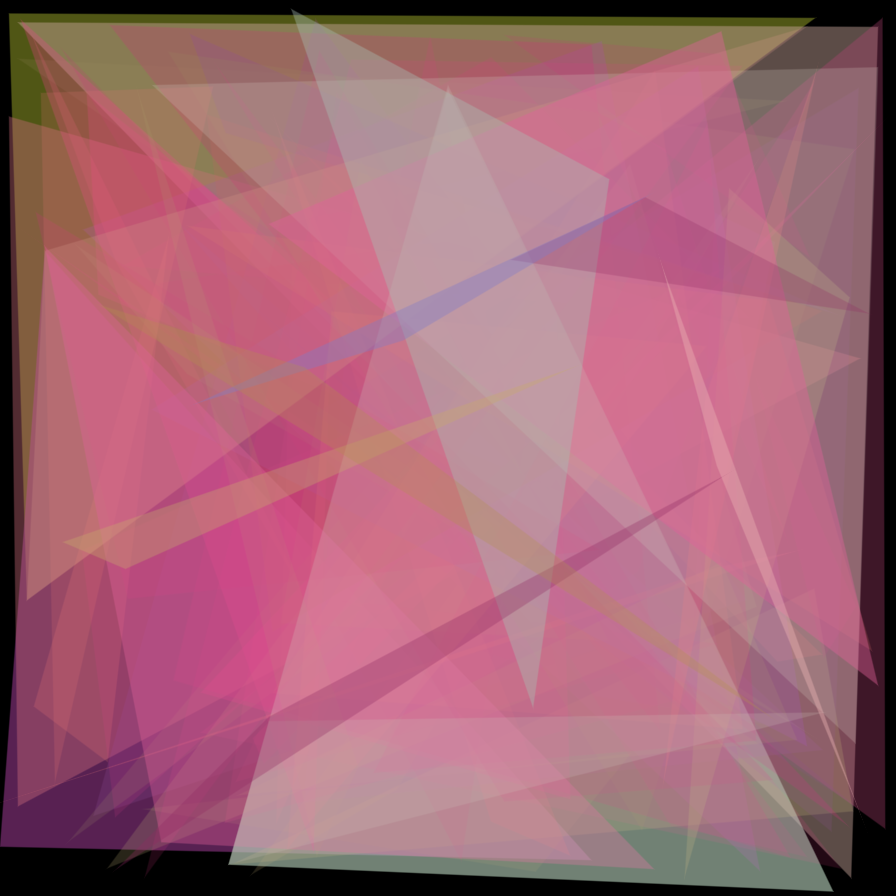
Give the GLSL for this background, as a Shadertoy shader.

```glsl
const int SHARD_COUNT = 56;
const float EDGE_SOFTNESS = 0.0022;

// Integer hash giving two values in 0..1
vec2 hash2(uint n) {
    uvec2 v = uvec2(n, n + 7919u) * 1664525u + 1013904223u;
    v.x += v.y * 1664525u;
    v.y += v.x * 1664525u;
    v ^= v >> 16u;
    v.x += v.y * 1664525u;
    v.y += v.x * 1664525u;
    v ^= v >> 16u;
    return vec2(v & 65535u) / 65535.0;
}

float cross2(vec2 a, vec2 b) {
    return a.x * b.y - a.y * b.x;
}

// Signed distance to the line through a and b
float lineDistance(vec2 p, vec2 a, vec2 b) {
    vec2 edge = b - a;
    return cross2(edge, p - a) / max(length(edge), 0.0001);
}

float triangleMask(vec2 p, vec2 a, vec2 b, vec2 c, float softness) {
    float winding = cross2(b - a, c - a) < 0.0 ? -1.0 : 1.0;
    float inside = min(winding * lineDistance(p, a, b),
                   min(winding * lineDistance(p, b, c),
                       winding * lineDistance(p, c, a)));
    return smoothstep(-0.5 * softness, 0.5 * softness, inside);
}

// Lays one translucent triangle over the colour below
vec3 glaze(vec3 below, vec2 p, vec2 a, vec2 b, vec2 c, vec3 tint, float alpha, float softness) {
    return mix(below, tint, alpha * triangleMask(p, a, b, c, softness));
}

// Random corner, pushed outwards towards the border
vec2 shardCorner(uint seed) {
    vec2 h = hash2(seed) * 2.0 - 1.0;
    return 0.5 + 0.48 * sign(h) * pow(abs(h), vec2(0.6));
}

vec3 shardTint(float pick, float shade) {
    vec3 rose = vec3(0.87, 0.22, 0.52);
    vec3 salmon = vec3(0.90, 0.45, 0.45);
    vec3 moss = vec3(0.68, 0.62, 0.42);
    vec3 violet = vec3(0.62, 0.33, 0.66);
    vec3 tint = pick < 0.42 ? rose : pick < 0.67 ? salmon : pick < 0.88 ? moss : violet;
    return tint * mix(0.85, 1.12, shade);
}

vec3 scatterShards(vec3 color, vec2 p, float softness) {
    for (int i = 0; i < SHARD_COUNT; i++) {
        uint seed = uint(i) * 5u + 311u;
        vec2 look = hash2(seed);
        float alpha = mix(0.12, 0.30, hash2(seed + 4u).x);
        color = glaze(color, p, shardCorner(seed + 1u), shardCorner(seed + 2u),
                      shardCorner(seed + 3u), shardTint(look.x, look.y), alpha, softness);
    }
    return color;
}

// Dark broad sheets that show near the border
vec3 baseSheets(vec3 color, vec2 p, float s) {
    color = glaze(color, p, vec2(0.01, 0.985), vec2(0.91, 0.98), vec2(0.03, 0.33), vec3(0.75, 0.80, 0.20), 0.42, s);
    color = glaze(color, p, vec2(0.02, 0.975), vec2(0.98, 0.97), vec2(0.95, 0.02), vec3(0.80, 0.66, 0.62), 0.45, s);
    color = glaze(color, p, vec2(0.0, 0.055), vec2(0.05, 0.72), vec2(0.66, 0.04), vec3(0.66, 0.25, 0.62), 0.52, s);
    color = glaze(color, p, vec2(0.255, 0.035), vec2(0.93, 0.005), vec2(0.5, 0.9), vec3(0.66, 0.86, 0.74), 0.50, s);
    color = glaze(color, p, vec2(0.985, 0.98), vec2(0.988, 0.075), vec2(0.4, 0.5), vec3(0.72, 0.26, 0.46), 0.34, s);
    return glaze(color, p, vec2(0.01, 0.87), vec2(0.96, 0.6), vec2(0.02, 0.1), vec3(0.80, 0.42, 0.48), 0.40, s);
}

// Large clear facets
vec3 topFacets(vec3 color, vec2 p, float s) {
    vec3 pale = vec3(0.80, 0.75, 0.72);
    vec3 pink = vec3(0.88, 0.38, 0.60);
    color = glaze(color, p, vec2(0.17, 0.905), vec2(0.98, 0.925), vec2(0.955, 0.17), pale, 0.26, s);
    color = glaze(color, p, vec2(0.03, 0.33), vec2(0.05, 0.72), vec2(0.9, 0.97), vec3(0.82, 0.58, 0.52), 0.28, s);
    color = glaze(color, p, vec2(0.805, 0.965), vec2(0.98, 0.235), vec2(0.3, 0.75), pink, 0.42, s);
    color = glaze(color, p, vec2(0.05, 0.725), vec2(0.73, 0.03), vec2(0.18, 0.06), pink, 0.38, s);
    color = glaze(color, p, vec2(0.5, 0.905), vec2(0.255, 0.035), vec2(0.93, 0.005), pale, 0.24, s);
    color = glaze(color, p, vec2(0.3, 0.195), vec2(0.92, 0.205), vec2(0.255, 0.035), pale, 0.22, s);
    color = glaze(color, p, vec2(0.325, 0.99), vec2(0.68, 0.8), vec2(0.595, 0.21), vec3(0.66, 0.74, 0.70), 0.40, s);
    return color;
}

// Narrow slivers crossing the facets
vec3 slivers(vec3 color, vec2 p, float s) {
    vec3 plum = vec3(0.56, 0.16, 0.38);
    color = glaze(color, p, vec2(0.13, 0.03), vec2(0.3, 0.2), vec2(0.81, 0.47), plum, 0.32, s);
    color = glaze(color, p, vec2(0.57, 0.71), vec2(0.72, 0.78), vec2(0.97, 0.65), plum, 0.26, s);
    color = glaze(color, p, vec2(0.22, 0.55), vec2(0.45, 0.62), vec2(0.72, 0.78), vec3(0.50, 0.48, 0.78), 0.38, s);
    color = glaze(color, p, vec2(0.07, 0.395), vec2(0.14, 0.365), vec2(0.64, 0.59), vec3(0.78, 0.66, 0.42), 0.36, s);
    color = glaze(color, p, vec2(0.11, 0.66), vec2(0.34, 0.59), vec2(0.86, 0.2), vec3(0.70, 0.56, 0.30), 0.30, s);
    return glaze(color, p, vec2(0.74, 0.7), vec2(0.8, 0.48), vec2(0.955, 0.105), vec3(0.92, 0.70, 0.70), 0.42, s);
}

void mainImage(out vec4 fragColor, in vec2 fragCoord) {
    vec2 p = fragCoord / iResolution.xy;
    float softness = max(EDGE_SOFTNESS, 1.2 / iResolution.y);
    vec3 color = baseSheets(vec3(0.0), p, softness);
    color = scatterShards(color, p, softness);
    color = topFacets(color, p, softness);
    color = slivers(color, p, softness);
    fragColor = vec4(color, 1.0);
}
```
